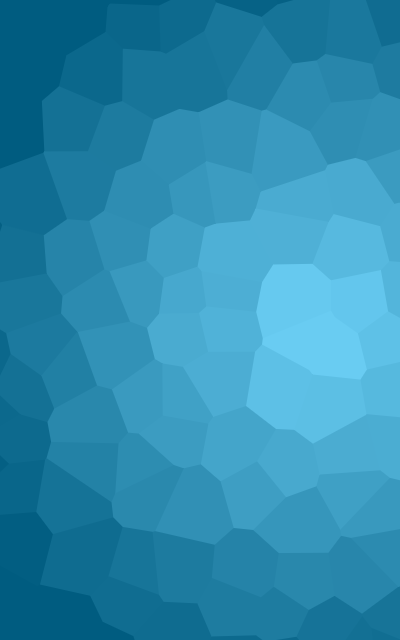
A Shadertoy shader for this background:

```glsl
// Draws a blue mosaic of flat irregular Voronoi cells, lit by a soft glow right of centre.

// Lengths are in canvas heights.
const vec2  GLOW_CENTER = vec2(0.508, 0.480);
const float GLOW_INNER  = 0.04;   // radius of full brightness
const float GLOW_OUTER  = 0.60;   // radius where the glow has faded out
const float CELL_SIZE   = 0.083;
const float JITTER      = 0.88;   // 0 = square grid, 1 = fully scattered
const float TONE_NOISE  = 0.05;   // brightness variation between cells
const vec3  DEEP_BLUE   = vec3(0.00, 0.36, 0.50);
const vec3  LIGHT_BLUE  = vec3(0.41, 0.80, 0.95);

float hash(vec2 p) {
    return fract(sin(dot(p, vec2(127.1, 311.7))) * 43758.55);
}

vec2 hash2(vec2 p) {
    return vec2(hash(p), hash(p + vec2(37.2, 17.9)));
}

// Scattered site of a grid cell
vec2 cellSite(vec2 cell) {
    return (cell + 0.5 + JITTER * (hash2(cell) - 0.5)) * CELL_SIZE;
}

// Flat colour of a cell, sampled from the glow at its site
vec3 cellColor(vec2 site, vec2 cell) {
    float radius = distance(site, GLOW_CENTER);
    float glow = 1.0 - (radius - GLOW_INNER) / (GLOW_OUTER - GLOW_INNER);
    glow += TONE_NOISE * (hash(cell + 71.3) - 0.5);
    return mix(DEEP_BLUE, LIGHT_BLUE, clamp(glow, 0.0, 1.0));
}

void mainImage(out vec4 fragColor, in vec2 fragCoord) {
    vec2 pos = fragCoord / iResolution.y;
    float pixel = 1.0 / iResolution.y;
    vec2 home = floor(pos / CELL_SIZE);

    // Find the two nearest sites
    float nearDist = 1e5, nextDist = 1e5;
    vec2 nearSite = vec2(0.0), nextSite = vec2(0.0);
    vec2 nearCell = vec2(0.0), nextCell = vec2(0.0);
    for (int y = -2; y <= 2; y++) {
        for (int x = -2; x <= 2; x++) {
            vec2 cell = home + vec2(x, y);
            vec2 site = cellSite(cell);
            vec2 offset = site - pos;
            float dist = dot(offset, offset);
            if (dist < nearDist) {
                nextDist = nearDist; nextSite = nearSite; nextCell = nearCell;
                nearDist = dist;     nearSite = site;     nearCell = cell;
            } else if (dist < nextDist) {
                nextDist = dist;     nextSite = site;     nextCell = cell;
            }
        }
    }

    // Blend the two cells across their shared edge
    float edge = (nextDist - nearDist) / (2.0 * max(distance(nearSite, nextSite), 1e-5));
    float coverage = clamp(0.5 + edge / pixel, 0.0, 1.0);
    vec3 color = mix(cellColor(nextSite, nextCell), cellColor(nearSite, nearCell), coverage);

    fragColor = vec4(color, 1.0);
}
```
